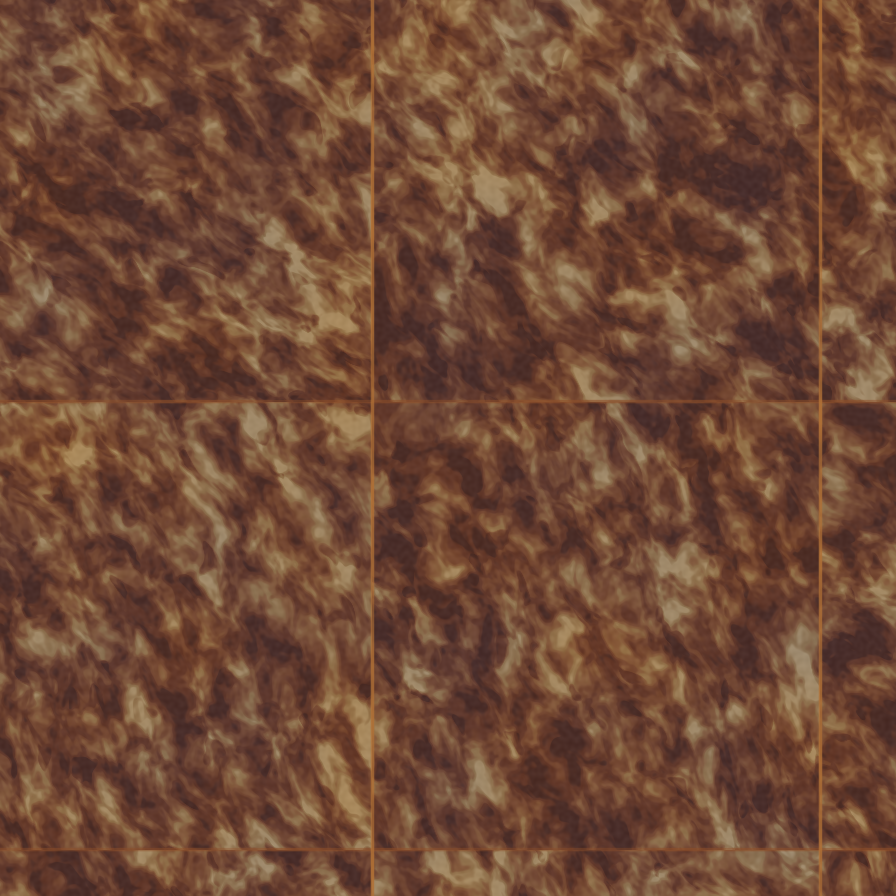
Give the GLSL for this texture, as a Shadertoy shader.

```glsl
// Mottled brown marble tiles, two per side, parted by thin copper joints.

float hash(vec2 cell) {
    uvec2 q = uvec2(ivec2(cell)) * uvec2(1597334673u, 3812015801u);
    uint h = (q.x ^ q.y) * 1597334673u;
    h = (h ^ (h >> 15)) * 2246822519u;
    return float((h ^ (h >> 13)) >> 8) / 16777216.0;
}

// Slope of one lattice corner, dotted with the offset from it
float corner(vec2 cell, vec2 offset) {
    float angle = 6.28318 * hash(cell);
    return dot(vec2(cos(angle), sin(angle)), offset);
}

float gradientNoise(vec2 p) {
    vec2 i = floor(p), f = p - i;
    vec2 u = f * f * f * (f * (f * 6.0 - 15.0) + 10.0);
    vec2 e = vec2(1, 0);
    return mix(mix(corner(i, f), corner(i + e, f - e), u.x),
               mix(corner(i + e.yx, f - e.yx), corner(i + 1.0, f - 1.0), u.x), u.y);
}

// Mineral density, roughly normal with unit deviation
float mottle(vec2 p) {
    p += 0.014 * vec2(gradientNoise(p * 17.0), gradientNoise(p * 17.0 + 41.3));
    p += 0.006 * vec2(gradientNoise(p * 47.0 + 7.1), gradientNoise(p * 47.0 + 83.7));
    float density = 1.5 * gradientNoise(p * 5.0 + 3.7);
    float amplitude = 2.0, frequency = 15.0;
    for (int i = 0; i < 4; i++) {
        density += amplitude * gradientNoise(p * frequency + 19.3 * float(i));
        amplitude *= i == 0 ? 1.45 : 0.58;
        frequency *= 2.1;
    }
    // Pale torn flakes and small dark pits
    float flake = gradientNoise(p * 13.0 + 57.0) + 0.25 * gradientNoise(p * 60.0);
    float pit = gradientNoise(p * 36.0 + 29.0) + 0.3 * gradientNoise(p * 90.0);
    return density + 1.0 * smoothstep(0.27, 0.42, flake)
                   - 0.9 * smoothstep(0.28, 0.42, pit);
}

vec3 marble(float density) {
    vec3 color = vec3(0.29, 0.175, 0.155);
    color = mix(color, vec3(0.38, 0.22, 0.17), smoothstep(-1.7, -0.7, density));
    color = mix(color, vec3(0.45, 0.28, 0.20), smoothstep(-0.6, 0.1, density));
    color = mix(color, vec3(0.51, 0.35, 0.24), smoothstep(0.1, 0.75, density));
    color = mix(color, vec3(0.56, 0.44, 0.30), smoothstep(0.7, 1.3, density));
    return mix(color, vec3(0.64, 0.54, 0.40), smoothstep(1.3, 2.1, density));
}

void mainImage(out vec4 fragColor, in vec2 fragCoord) {
    vec2 uv = fragCoord / iResolution.xy;
    vec2 grid = (uv - vec2(0.4157, 0.0518)) * 2.0;
    vec2 tile = floor(grid);

    // Each tile is its own cut of stone, with veins falling to the right
    float angle = 0.85 + 0.5 * (hash(tile + 11.0) - 0.5) + 0.25 * gradientNoise(uv * 3.0);
    vec2 along = vec2(cos(angle), -sin(angle));
    vec2 local = (fract(grid) - 0.5) * 0.5;
    vec2 stone = vec2(dot(local, along) * 0.72, dot(local, vec2(-along.y, along.x)) * 1.12);
    float density = mottle(stone + tile * vec2(3.71, 5.37) + 2.3);
    density += 0.3 * (hash(tile + 23.0) - 0.5);
    vec3 color = marble(density);

    // Warm and grey drift of the minerals
    color *= 1.0 + vec3(0.04, 0.0, -0.09) * gradientNoise(uv * 9.0 + 5.0) * 2.0;
    color += 0.035 * gradientNoise(uv * 150.0);

    // Joints: upright ones bright, level ones faint
    vec2 distanceToJoint = abs(fract(grid + 0.5) - 0.5) * 0.5;
    vec2 blur = 0.8 / iResolution.xy;
    vec2 joint = 1.0 - smoothstep(0.0019 - blur, 0.0019 + blur, distanceToJoint);
    float wear = 0.8 + 0.5 * gradientNoise(uv * 14.0 + 31.0);
    color = mix(color, vec3(0.56, 0.31, 0.16), joint.y * 0.65 * wear);
    color = mix(color, vec3(0.69, 0.44, 0.21), joint.x * 0.95 * wear);

    fragColor = vec4(color, 1.0);
}
```
